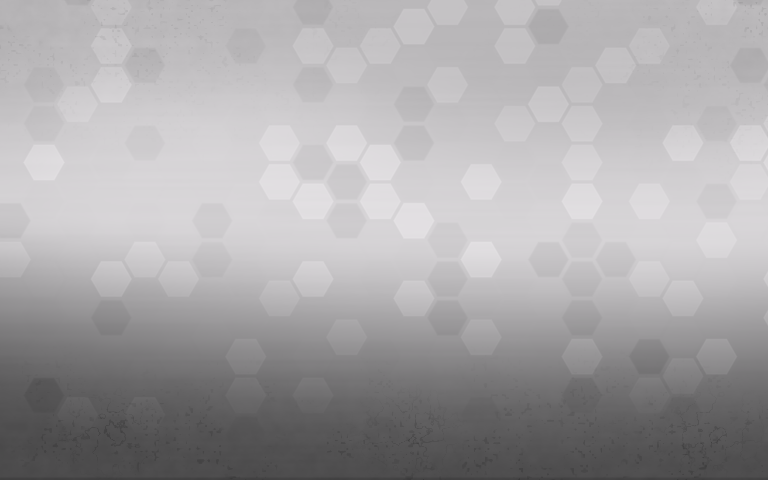
This background is drawn by a WebGL 2 fragment shader. Its source:

```glsl
#version 300 es
precision highp float;

uniform vec2 u_resolution;
out vec4 fragColor;

const float HEX_PITCH = 0.0809;
const vec2 HEX_ANCHOR = vec2(0.0917, 0.9042);
const vec3 TINT = vec3(1.003, 0.992, 1.003);

// Brightness at even steps from the top edge to the bottom edge
const float TONES[13] = float[13](
    0.725, 0.725, 0.745, 0.785, 0.82, 0.835, 0.83,
    0.75, 0.63, 0.51, 0.405, 0.335, 0.30);

float hash(vec2 p) {
    return fract(sin(dot(p, vec2(127.1, 311.7))) * 43758.5453);
}

float noise(vec2 p) {
    vec2 cell = floor(p);
    vec2 f = fract(p);
    f = f * f * (3.0 - 2.0 * f);
    float low = mix(hash(cell), hash(cell + vec2(1.0, 0.0)), f.x);
    float high = mix(hash(cell + vec2(0.0, 1.0)), hash(cell + 1.0), f.x);
    return mix(low, high, f.y);
}

float fbm(vec2 p) {
    float sum = 0.0;
    float weight = 0.5;
    for (int i = 0; i < 4; i++) {
        sum += weight * noise(p);
        p = p * 2.03 + 17.3;
        weight *= 0.5;
    }
    return sum / 0.9375;
}

float glow(vec2 p, vec2 center, vec2 size) {
    vec2 d = (p - center) / size;
    return exp(-dot(d, d));
}

float toneAt(int i) {
    return TONES[clamp(i, 0, 12)];
}

// Catmull-Rom curve through the tones
float toneCurve(float depth) {
    float s = clamp(depth, 0.0, 1.0) * 12.0;
    int i = int(floor(s));
    float t = fract(s);
    float a = toneAt(i - 1), b = toneAt(i), c = toneAt(i + 1), d = toneAt(i + 2);
    return b + 0.5 * t * (c - a + t * (2.0 * a - 5.0 * b + 4.0 * c - d
        + t * (3.0 * (b - c) + d - a)));
}

// Offset from the nearest hexagon center in xy, cell id in zw
vec4 hexCell(vec2 p, float pitch) {
    vec2 s = vec2(1.7320508, 1.0) * pitch;
    vec2 idA = round(p / s);
    vec2 idB = floor(p / s) + 0.5;
    vec2 a = p - idA * s;
    vec2 b = p - idB * s;
    return dot(a, a) < dot(b, b) ? vec4(a, idA * 2.0) : vec4(b, idB * 2.0);
}

float hexDistance(vec2 p, float radius) {
    p = abs(p);
    return max(p.y, dot(p, vec2(0.8660254, 0.5))) - radius;
}

float hexLayer(vec2 p, float pixel) {
    vec4 cell = hexCell(p - HEX_ANCHOR, HEX_PITCH);
    float d = hexDistance(cell.xy, HEX_PITCH * 0.455);
    float soft = max(pixel, 0.0015);
    float fill = 1.0 - smoothstep(-soft, soft, d);
    float rim = 1.0 - smoothstep(0.0, soft * 1.5, abs(d + 0.001));
    float pick = hash(cell.zw + 3.7);
    float strength = 0.5 + 0.5 * hash(cell.zw + 41.3);
    float light = step(0.77, pick) * strength;
    float dark = step(pick, 0.13) * strength;
    float faint = (pick - 0.45) * 0.012;
    return fill * (light * 0.044 - dark * 0.038 + faint) + rim * (light + dark) * 0.009;
}

float grunge(vec2 p, float aspect) {
    // Worn specks near the top corners and the bottom
    float wear = glow(p, vec2(0.15, 1.0), vec2(0.5, 0.2))
        + glow(p, vec2(aspect, 1.0), vec2(0.3, 0.25))
        + 0.8 * (1.0 - smoothstep(0.05, 0.33, p.y));
    float specks = smoothstep(0.72, 0.9, noise(p * 170.0)) * smoothstep(0.4, 0.65, fbm(p * 14.0));
    float mottle = fbm(p * 45.0) - 0.5;
    // Cracked patches repeating along the bottom
    float patchX = (fract((p.x - 0.229) / 0.625 + 0.5) - 0.5) * 0.625;
    float cracks = smoothstep(0.93, 0.99, 1.0 - abs(2.0 * fbm(p * 32.0) - 1.0));
    float patches = glow(vec2(patchX, p.y), vec2(0.0, 0.1), vec2(0.08, 0.065));
    return wear * (mottle * 0.035 - specks * 0.05) - cracks * patches * 0.05;
}

void main() {
    vec2 p = gl_FragCoord.xy / u_resolution.y;
    float aspect = u_resolution.x / u_resolution.y;
    float depth = 1.0 - p.y;

    // Curved horizon
    float side = p.x - 1.125;
    float bend = 0.07 * side * side - 0.015;
    float tone = toneCurve(depth + bend * smoothstep(0.35, 0.56, depth));

    // Broad light and shade
    tone += 0.035 * glow(p, vec2(0.48, 0.77), vec2(0.4, 0.13));
    tone -= 0.035 * glow(p, vec2(1.18, 0.75), vec2(0.45, 0.13));
    tone -= 0.02 * glow(p, vec2(0.0, 0.85), vec2(0.12, 0.4));
    tone += 0.008 * (noise(p * vec2(3.0, 130.0)) - 0.5);

    tone += hexLayer(p, 1.0 / u_resolution.y) * smoothstep(0.05, 0.25, p.y);
    tone += grunge(p, aspect);
    tone -= 0.04 * (1.0 - smoothstep(0.002, 0.008, p.y));
    fragColor = vec4(clamp(tone * TINT, 0.0, 1.0), 1.0);
}
```
